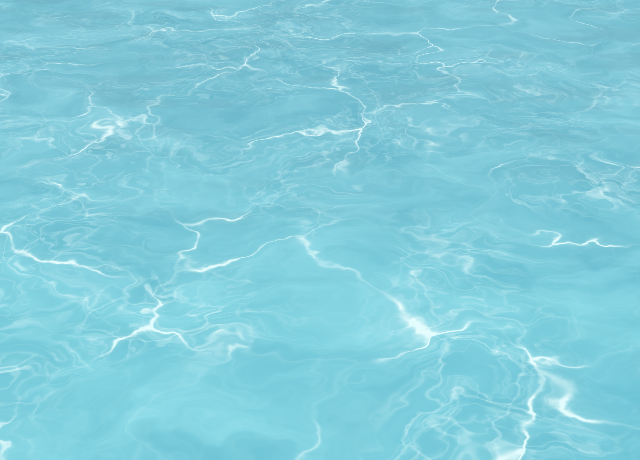
This texture is drawn by a Shadertoy shader. Its source:

```glsl
vec2 hash22(vec2 p) {
    vec3 q = fract(p.xyx * vec3(0.1031, 0.1030, 0.0973));
    q += dot(q, q.yzx + 33.33);
    return fract((q.xx + q.yz) * q.zy);
}

float noise(vec2 p) {
    vec2 i = floor(p), f = fract(p);
    f = f * f * f * (f * (f * 6.0 - 15.0) + 10.0);
    float low = mix(hash22(i).x, hash22(i + vec2(1, 0)).x, f.x);
    float high = mix(hash22(i + vec2(0, 1)).x, hash22(i + vec2(1, 1)).x, f.x);
    return mix(low, high, f.y);
}

float fbm(vec2 p) {
    float sum = 0.0, amp = 0.533;
    for (int i = 0; i < 4; i++) {
        sum += amp * noise(p);
        p = mat2(1.6, 1.2, -1.2, 1.6) * p + 7.3;
        amp *= 0.5;
    }
    return sum;
}

// Thin bright curves along the middle level of a noise field
float crest(vec2 p, float sharpness) {
    float n = 0.65 * noise(p) + 0.35 * noise(mat2(1.7, 1.1, -1.1, 1.7) * p + 5.0);
    return pow(1.0 - abs(2.0 * n - 1.0), sharpness);
}

// Gap between the two nearest cell centres, zero on cell borders
float cellGap(vec2 p) {
    vec2 cell = floor(p);
    float nearest = 8.0, second = 8.0;
    for (int y = -1; y <= 1; y++)
    for (int x = -1; x <= 1; x++) {
        vec2 c = cell + vec2(x, y);
        float d = length(c + 0.1 + 0.8 * hash22(c) - p);
        second = min(second, max(nearest, d));
        nearest = min(nearest, d);
    }
    return second - nearest;
}

void mainImage(out vec4 fragColor, in vec2 fragCoord) {
    vec2 uv = fragCoord / iResolution.y;

    // Water plane receding towards the top
    float depth = 1.5 / (1.9 - uv.y);
    vec2 p = vec2((uv.x - 0.7) * depth, 3.0 * depth) + 20.0;

    // Surface waves bend everything seen through them
    vec2 bend = vec2(fbm(p * 3.5), fbm(p * 3.5 + 31.0)) - 0.5;
    vec2 shiver = vec2(fbm(p * 15.0), fbm(p * 15.0 + 57.0)) - 0.5;
    vec2 q = p + 0.36 * bend + 0.06 * shiver;

    // Broad tints of the water, greyer with distance
    float swell = smoothstep(0.25, 0.75, fbm(q * vec2(2.2, 3.2)));
    float ripple = fbm(q * vec2(8.0, 13.0) + 11.0) - 0.5;
    vec3 nearTint = mix(vec3(0.455, 0.785, 0.85), vec3(0.505, 0.825, 0.88), swell);
    vec3 farTint = mix(vec3(0.465, 0.75, 0.82), vec3(0.505, 0.785, 0.85), swell);
    vec3 color = mix(nearTint, farTint, smoothstep(0.2, 0.95, uv.y));
    color += ripple * vec3(0.13, 0.10, 0.085);

    // Grey reflections on far wave slopes
    float slope = smoothstep(0.54, 0.72, fbm(p * vec2(5.0, 10.0) + 0.8 * bend));
    color = mix(color, vec3(0.45, 0.69, 0.755), 0.4 * slope * smoothstep(0.3, 1.0, uv.y));

    // Main caustic web with a faint halo, broken into stretches
    float gap = cellGap(q * vec2(2.9, 2.6));
    float stretch = smoothstep(0.4, 0.78, noise(p * 5.0 + 3.0));
    stretch *= 0.45 + 0.55 * smoothstep(0.25, 0.7, noise(p * 19.0));
    float light = exp(-gap * gap / 0.0006) * (0.08 + 0.78 * stretch);
    light += exp(-gap * 14.0) * (0.04 + 0.16 * stretch);

    // Finer web and folded ripple lines in patches
    float fineGap = cellGap(q * vec2(6.0, 6.5) + 40.0);
    float patches = smoothstep(0.4, 0.68, fbm(p * 3.2 + 9.0));
    light += exp(-fineGap * fineGap / 0.002) * (0.03 + 0.24 * patches);
    light += crest(q * vec2(10.0, 15.0), 14.0) * (0.06 + 0.18 * patches);
    light += crest(q * vec2(17.0, 25.0) + 23.0, 12.0) * (0.03 + 0.17 * patches);

    // Small glints
    light += smoothstep(0.76, 0.95, noise(q * vec2(32.0, 38.0))) * 0.3 * patches;

    light *= mix(1.0, 0.65, smoothstep(0.35, 1.0, uv.y));
    color = mix(color, vec3(0.92, 1.0, 1.0), clamp(light, 0.0, 0.93));
    fragColor = vec4(clamp(color, 0.0, 1.0), 1.0);
}
```
